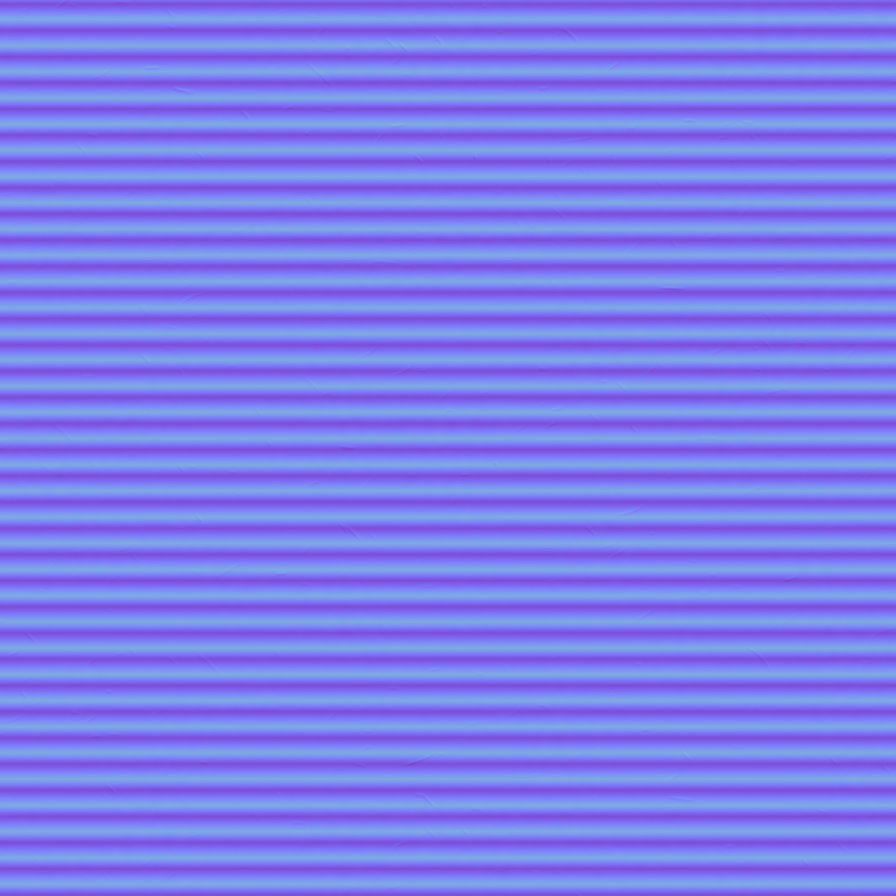
Reproduce this texture map procedurally as a WebGL 1 fragment shader.

```glsl
precision highp float;
// Normal map of horizontal corrugated ridges with fine scratches and dents.

uniform vec2 u_resolution;

const float RIDGE_COUNT = 34.2;      // ridges over the canvas height
const float VALLEY_Y = 0.4983;       // height of one violet line
const float RISE_SHARE = 0.585;      // part of a ridge going from violet to light blue
const float ROUNDING = 0.3;          // softening of the slope extremes
const float GREEN_LOW = 0.305;
const float GREEN_HIGH = 0.672;
const vec3 FLAT_COLOR = vec3(0.49, 0.5, 0.97);
const float BLUE_FALLOFF = 3.5;      // loss of blue with steepness
const float SCRATCH_WIDTH = 0.0013;
const float SCRATCH_DEPTH = 0.085;
const float GRAIN_SCALE = 95.0;
const float GRAIN_DEPTH = 0.009;
const float TAU = 6.2831853;

float hash(vec2 p) {
  vec3 q = fract(vec3(p.xyx) * 0.1031);
  q += dot(q, q.yzx + 33.33);
  return fract((q.x + q.y) * q.z);
}

vec2 gradient(vec2 cell) {
  float angle = TAU * hash(cell);
  return vec2(cos(angle), sin(angle));
}

float gradientNoise(vec2 p) {
  vec2 i = floor(p);
  vec2 f = fract(p);
  vec2 u = f * f * f * (f * (f * 6.0 - 15.0) + 10.0);
  float a = dot(gradient(i), f);
  float b = dot(gradient(i + vec2(1.0, 0.0)), f - vec2(1.0, 0.0));
  float c = dot(gradient(i + vec2(0.0, 1.0)), f - vec2(0.0, 1.0));
  float d = dot(gradient(i + vec2(1.0, 1.0)), f - vec2(1.0, 1.0));
  return mix(mix(a, b, u.x), mix(c, d, u.x), u.y);
}

// Green level of the ridge slope: a skewed, slightly rounded triangle wave.
float ridgeGreen(float y) {
  float t = fract((VALLEY_Y - y) * RIDGE_COUNT);
  float ramp = min(t / RISE_SHARE, (1.0 - t) / (1.0 - RISE_SHARE));
  ramp = mix(ramp, smoothstep(0.0, 1.0, ramp), ROUNDING);
  return mix(GREEN_LOW, GREEN_HIGH, ramp);
}

// Surface tilt from short curved scratches, at most one per grid cell.
vec2 scratchTilt(vec2 uv, float cells, float chance, float seed) {
  vec2 p = uv * cells;
  vec2 base = floor(p);
  float width = cells * max(SCRATCH_WIDTH, 0.6 / u_resolution.y);
  vec2 tilt = vec2(0.0);
  for (int j = -1; j <= 1; j++) {
    for (int i = -1; i <= 1; i++) {
      vec2 cell = base + vec2(float(i), float(j));
      vec2 key = cell + seed;
      float present = step(hash(key), chance);
      vec2 center = cell + vec2(hash(key + 17.3), hash(key + 41.7));
      // Mostly level or rising to the right, a few falling.
      float angle = mix(-0.25, 0.95, hash(key + 63.1));
      angle = hash(key + 88.9) < 0.18 ? -0.75 : angle;
      vec2 along = vec2(cos(angle), sin(angle));
      vec2 across = vec2(-along.y, along.x);
      vec2 q = p - center;
      float x = dot(q, along);
      float halfLength = mix(0.10, 0.38, hash(key + 105.7));
      float bend = (hash(key + 131.3) - 0.5) * 1.6;
      float d = (dot(q, across) + bend * x * x) / width;
      float fade = 1.0 - smoothstep(0.3 * halfLength, halfLength, abs(x));
      float depth = mix(0.25, 1.0, hash(key + 157.9));
      tilt += across * d * exp(0.5 - 0.5 * d * d) * fade * depth * present;
    }
  }
  return tilt;
}

// Surface tilt from a fine, uneven grain.
vec2 grainTilt(vec2 uv) {
  vec2 p = uv * vec2(0.7, 1.0) * GRAIN_SCALE;
  float patches = smoothstep(-0.25, 0.4, gradientNoise(uv * 9.0 + 5.0));
  vec2 slope = vec2(gradientNoise(p), gradientNoise(p + 211.0));
  return slope * (0.4 + patches);
}

void main() {
  vec2 uv = gl_FragCoord.xy / u_resolution;

  vec2 tilt = vec2(0.0, ridgeGreen(uv.y) - FLAT_COLOR.g);

  // Wear: sparse long scratches, denser faint nicks, then grain.
  float worn = smoothstep(-0.3, 0.35, gradientNoise(uv * 5.0 + 31.0));
  vec2 wear = scratchTilt(uv, 15.0, 0.28, 3.0);
  wear += 0.55 * scratchTilt(uv, 34.0, 0.32, 230.0);
  tilt += wear * SCRATCH_DEPTH * mix(0.35, 1.0, worn);
  tilt += grainTilt(uv) * GRAIN_DEPTH;

  // Encode the tilt in red and green, and steepness as a drop in blue.
  vec3 color = FLAT_COLOR + vec3(tilt, -BLUE_FALLOFF * dot(tilt, tilt));
  gl_FragColor = vec4(clamp(color, 0.0, 1.0), 1.0);
}
```
